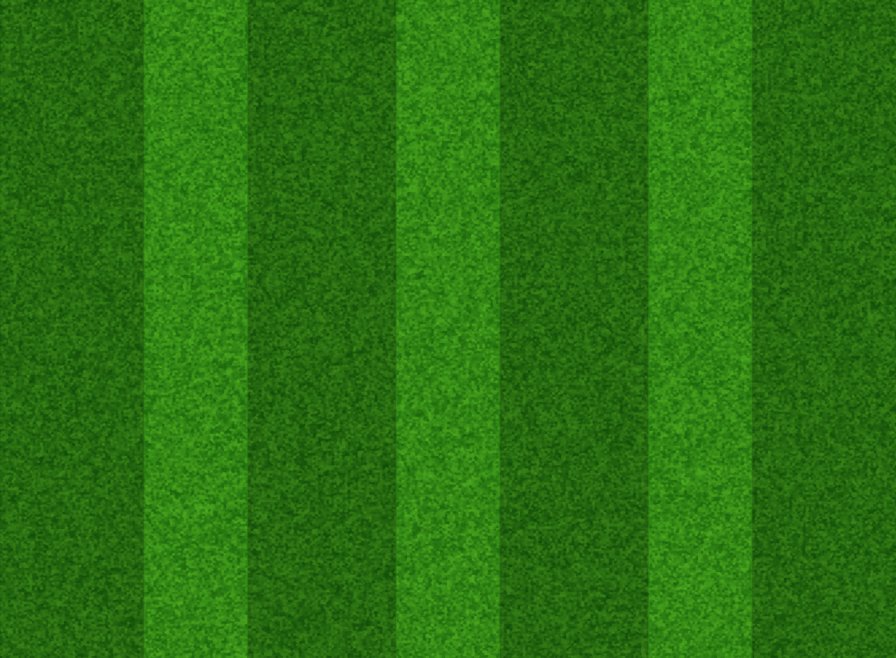
Give the GLSL for this texture, as a Shadertoy shader.

```glsl
// Mown lawn: three light vertical bands on darker turf, with fine grass grain.
// Bands come from a periodic distance in x; the grain blends two scales of
// smooth cellular noise, with layered sines for faint broad mottling.

#define BAND_PERIOD 0.2815
#define BAND_HALF_WIDTH 0.0579
#define EDGE_SOFTNESS 0.0012
#define SEAM_WIDTH 0.008
#define SEAM_DARKENING 0.04
#define BLADE_CELLS 350.0
#define CLUMP_CELLS 170.0
#define MOTTLE_AMOUNT 0.012
#define DARK_TURF vec3(0.147, 0.411, 0.061)
#define LIGHT_TURF vec3(0.197, 0.526, 0.081)
#define GRAIN_TINT vec3(0.22, 0.30, 0.08)

// Three random values per cell
vec3 hash3(vec2 cell) {
    vec3 p = fract(cell.xyx * vec3(0.1031, 0.1030, 0.0973));
    p += dot(p, p.yxz + 33.33);
    return fract((p.xxy + p.yzz) * p.zyx);
}

// Smooth cellular noise: random shades weighted by distance to jittered points
float cellularShade(vec2 p) {
    vec2 cell = floor(p);
    float shadeSum = 0.0;
    float weightSum = 0.0;
    for (int y = -1; y <= 1; y++) {
        for (int x = -1; x <= 1; x++) {
            vec2 neighbour = cell + vec2(x, y);
            vec3 random = hash3(neighbour);
            vec2 offset = neighbour + 0.15 + 0.7 * random.xy - p;
            float weight = exp(-5.0 * dot(offset, offset));
            shadeSum += random.z * weight;
            weightSum += weight;
        }
    }
    return shadeSum / weightSum - 0.5;
}

// Broad, gentle unevenness
float mottle(vec2 p) {
    float sum = 0.0;
    float amplitude = 0.5;
    for (int i = 0; i < 3; i++) {
        p = mat2(0.8, 0.6, -0.6, 0.8) * p * 1.9 + 1.7;
        sum += amplitude * sin(p.x + 1.3 * sin(p.y)) * sin(p.y + 0.7);
        amplitude *= 0.6;
    }
    return sum;
}

void mainImage(out vec4 fragColor, in vec2 fragCoord) {
    vec2 p = fragCoord / iResolution.x;

    // Grass: fine blades plus slightly flattened clumps
    float blades = cellularShade(p * BLADE_CELLS * vec2(0.95, 1.05));
    float clumps = cellularShade(p * CLUMP_CELLS * vec2(0.9, 1.1) + 57.0);
    float grain = 0.60 * blades + 0.25 * clumps;

    // Signed distance to the nearest band edge, slightly ruffled by the blades
    float fromCentre = abs(mod(p.x - 0.5 + 0.5 * BAND_PERIOD, BAND_PERIOD) - 0.5 * BAND_PERIOD);
    float edge = fromCentre - BAND_HALF_WIDTH + 0.0015 * blades;
    float softness = max(EDGE_SOFTNESS, 0.75 / iResolution.x);
    float band = 1.0 - smoothstep(-softness, softness, edge);

    // Shaded seam just outside each band
    float seam = (1.0 - band) * (1.0 - smoothstep(0.0, SEAM_WIDTH, edge));

    vec3 turf = mix(DARK_TURF, LIGHT_TURF, band);
    turf *= 1.0 - SEAM_DARKENING * seam + MOTTLE_AMOUNT * mottle(p * 9.0);
    turf += GRAIN_TINT * grain * mix(0.95, 1.1, band);
    fragColor = vec4(clamp(turf, 0.0, 1.0), 1.0);
}
```
